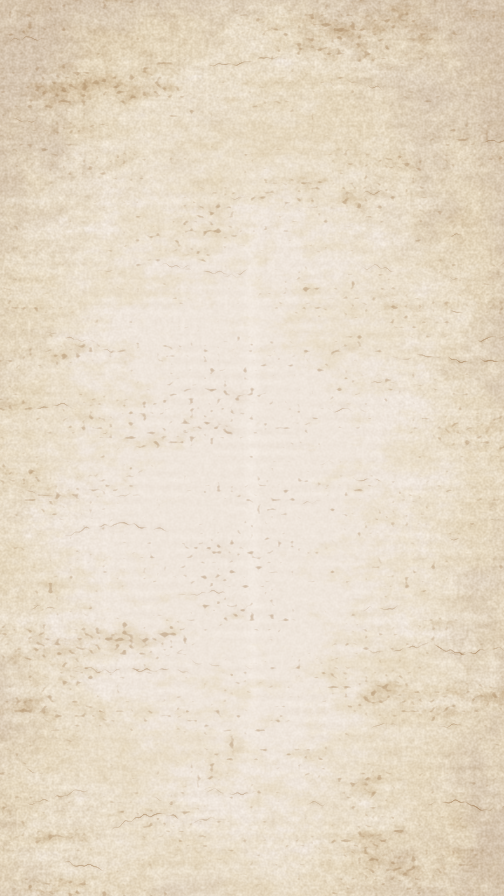
Give the GLSL for this texture, as a WebGL 1 fragment shader.

```glsl
precision highp float;

uniform vec2 u_resolution;

const vec3 PALE = vec3(0.937, 0.900, 0.860);
const vec3 CREAM = vec3(0.917, 0.870, 0.792);
const vec3 TAN = vec3(0.897, 0.840, 0.740);
const vec3 OCHRE = vec3(0.850, 0.768, 0.635);
const vec3 MAUVE = vec3(0.815, 0.745, 0.675);
const vec3 STAIN = vec3(0.785, 0.680, 0.535);
const vec3 BROWN = vec3(0.62, 0.47, 0.31);

vec2 hash2(vec2 p) {
  vec3 q = fract(p.xyx * vec3(0.1031, 0.1030, 0.0973));
  q += dot(q, q.yzx + 33.33);
  return fract((q.xx + q.yz) * q.zy);
}

float corner(vec2 cell, vec2 offset) {
  float angle = 6.2832 * hash2(cell).x;
  return dot(vec2(cos(angle), sin(angle)), offset);
}

float gradientNoise(vec2 p) {
  vec2 i = floor(p);
  vec2 f = p - i;
  vec2 u = f * f * f * (f * (f * 6.0 - 15.0) + 10.0);
  vec2 e = vec2(1.0, 0.0);
  float low = mix(corner(i, f), corner(i + e, f - e), u.x);
  float high = mix(corner(i + e.yx, f - e.yx), corner(i + 1.0, f - 1.0), u.x);
  return 1.4 * mix(low, high, u.y);
}

float fbm(vec2 p) {
  float sum = 0.0;
  float gain = 0.5;
  for (int i = 0; i < 5; i++) {
    sum += gain * gradientNoise(p);
    p = mat2(1.6, 1.2, -1.2, 1.6) * p + 17.3;
    gain *= 0.6;
  }
  return sum;
}

// One tapered, wandering crack in some of the cells
float crack(vec2 p, vec2 cell, float seed, float width, float share) {
  vec2 grid = p / cell + seed;
  vec2 id = floor(grid);
  vec2 shape = hash2(id + 7.0 * seed);
  vec2 kind = hash2(id + 13.0 * seed + 41.0);
  vec2 q = (fract(grid) - 0.5 - (shape - 0.5) * vec2(0.3, 0.4)) * cell;
  float wander = 0.06 * cell.y * gradientNoise(vec2(q.x * 14.0, shape.x * 90.0))
               + 0.008 * gradientNoise(vec2(q.x * 60.0, shape.y * 90.0));
  float d = abs(q.y + (kind.y - 0.4) * 0.35 * q.x - wander);
  float halfLength = cell.x * mix(0.1, 0.34, shape.y);
  float taper = 1.0 - smoothstep(0.3, 1.0, abs(q.x) / halfLength);
  float broken = smoothstep(-0.4, 0.4, gradientNoise(p * 45.0 + seed));
  float soft = 0.0010 + 0.4 / u_resolution.x;
  float line = 1.0 - smoothstep(width, width + soft, d);
  float halo = 0.2 * exp(-d * d / 0.00003);
  return max(line, halo) * taper * broken * step(kind.x, share);
}

float fold(float x, float at, float width) {
  float d = (x - at) / width;
  return exp(-d * d);
}

vec3 agedTone(float age) {
  vec3 tone = mix(PALE, CREAM, smoothstep(0.18, 0.40, age));
  tone = mix(tone, TAN, smoothstep(0.37, 0.54, age));
  return mix(tone, OCHRE, smoothstep(0.54, 0.82, age));
}

void main() {
  vec2 uv = gl_FragCoord.xy / u_resolution;
  vec2 p = gl_FragCoord.xy / u_resolution.x;

  // Pale centre, yellowed edges and cloudy wear
  float edge = length((uv - vec2(0.47, 0.44)) * vec2(0.95, 0.95));
  float worn = smoothstep(0.15, 0.6, edge);
  float cloud = fbm(p * vec2(3.2, 5.0) + 5.0);
  float streak = fbm(p * vec2(6.0, 26.0) + 31.0);
  float mottle = fbm(p * vec2(22.0, 30.0) + 60.0);
  float age = edge + 0.22 * cloud + 0.15 * streak + 0.20 * mottle;
  vec3 color = agedTone(age);

  // Greyed corners and drawn-out stains with ragged rims
  float corners = smoothstep(0.42, 0.70, edge + 0.3 * fbm(p * 4.0 + 90.0) + 0.12 * mottle);
  color = mix(color, MAUVE, 0.65 * corners);
  float stain = fbm(p * vec2(3.5, 9.0) + 140.0) + 0.45 * mottle + 0.25 * streak;
  color = mix(color, STAIN, 0.6 * smoothstep(0.18, 0.75, stain) * (0.25 + 0.75 * worn));

  // Faint rows of show-through between soft folds
  float rows = sin(6.2832 * p.y / 0.0277 + 0.8 * gradientNoise(p * 5.0));
  float rowMask = smoothstep(-0.4, 0.5, gradientNoise(p * vec2(9.0, 14.0) + 11.0));
  color -= vec3(0.007, 0.009, 0.011) * rows * rowMask;
  float folds = fold(p.x, 0.5, 0.014) + 0.45 * fold(p.x, 0.21, 0.009)
              + 0.45 * fold(p.x, 0.81, 0.009);
  float foldFade = smoothstep(0.02, 0.3, uv.y) * (1.0 - smoothstep(0.6, 0.95, uv.y));
  color += vec3(0.012, 0.015, 0.019) * folds * foldFade;

  // Paper grain in three sizes, rougher toward the edges
  float grain = 0.7 * gradientNoise(p * 62.0 + 9.0) + gradientNoise(p * 128.0)
              + 1.1 * gradientNoise(p * 215.0 + 50.0);
  color += vec3(0.85, 1.0, 1.2) * grain * mix(0.011, 0.040, worn);

  // Brown flecks where the fibres have worn through
  float fleck = gradientNoise(p * vec2(75.0, 105.0) + 200.0) + 0.7 * stain;
  color = mix(color, BROWN, 0.35 * smoothstep(0.5, 1.0, fleck));

  // Sparse hairline cracks
  float cracks = 0.8 * crack(p, vec2(0.62, 0.29), 3.0, 0.0005, 0.45);
  cracks += 0.7 * crack(p, vec2(0.29, 0.13), 8.0, 0.0004, 0.4);
  cracks += 0.55 * crack(p, vec2(0.14, 0.075), 19.0, 0.0003, 0.22);
  color = mix(color, BROWN, min(cracks, 1.0) * mix(0.45, 0.75, worn));

  gl_FragColor = vec4(clamp(color, 0.0, 1.0), 1.0);
}
```
